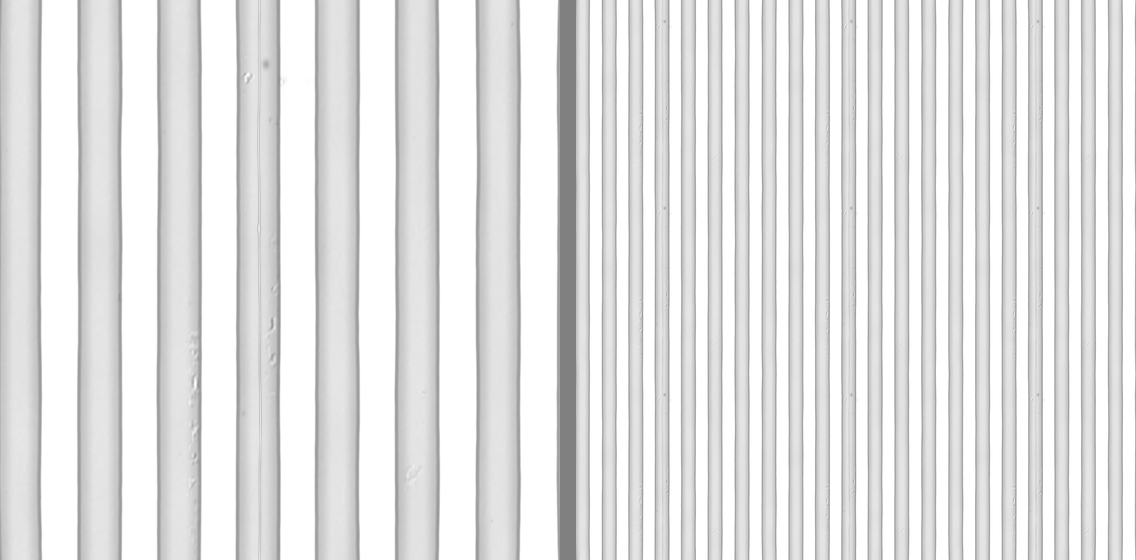
Left, the tile; right, the same tile 3 across and 3 down.
Give the GLSL for this texture, as a WebGL 1 fragment shader.

```glsl
precision highp float;
// Seven worn grey vertical bars with shaded edges on a white ground, tiling both ways.
uniform vec2 u_resolution;

const float BARS = 7.0;
const float TAU = 6.2831853;

// Widths across a bar, in units of one repeat
const float BAR_CENTRE = 0.232;
const float CENTRE_DRIFT = 0.016;
const float HALF_WIDTH = 0.288;
const float RIM_WIDTH = 0.062;
const float EDGE_SOFTNESS = 0.027;
const float EDGE_WOBBLE = 0.016;

// Grey levels
const float GROUND = 1.0;
const float FACE_LIGHT = 0.89;
const float FACE_SHADE = 0.775;
const float RIM_DARK = 0.61;
const float RIM_PALE = 0.69;

// Wear
const float SEAM_X = 0.4635;
const float SEAM_BAR = 3.0;
const float SEAM_DARK = 0.13;
const float RELIEF = 0.55;
const float MOTTLE = 0.018;
const int SPECKS = 30;
const float SPECK_DARK = 0.16;

float hash(vec2 p) {
  vec3 q = fract(vec3(p.xyx) * 0.1031);
  q += dot(q, q.yzx + 33.33);
  return fract((q.x + q.y) * q.z);
}

// Value noise that wraps over the unit square
float noise(vec2 uv, vec2 period) {
  vec2 p = uv * period;
  vec2 i = floor(p);
  vec2 f = p - i;
  f *= f * (3.0 - 2.0 * f);
  vec2 a = mod(i, period);
  vec2 b = mod(i + 1.0, period);
  return mix(mix(hash(a), hash(vec2(b.x, a.y)), f.x),
             mix(hash(vec2(a.x, b.y)), hash(b), f.x), f.y);
}

vec2 wrapped(vec2 d) {
  return fract(d + 0.5) - 0.5;
}

float patchMask(vec2 uv, vec2 centre, vec2 size) {
  vec2 d = wrapped(uv - centre) / size;
  return exp(-dot(d, d));
}

// Light and dark sides of crinkled paint
float crinkle(vec2 uv) {
  vec2 grain = vec2(190.0, 130.0);
  vec2 lit = vec2(0.002, -0.002);
  float slope = noise(uv, grain) - noise(uv + lit, grain);
  return slope * smoothstep(0.4, 0.75, noise(uv, vec2(80.0, 50.0)));
}

// Rounded face between two dark rims; x is measured from the bar's axis
float barShade(float x, float inset) {
  float face = mix(FACE_LIGHT, FACE_SHADE, smoothstep(0.06, 0.23, abs(x - 0.004)));
  float rim = mix(RIM_DARK, RIM_PALE, smoothstep(0.55, 1.0, inset / RIM_WIDTH));
  return mix(rim, face, smoothstep(RIM_WIDTH - 0.012, RIM_WIDTH + 0.012, inset));
}

void main() {
  vec2 uv = gl_FragCoord.xy / u_resolution;

  // Nearest bar, its drift and its uneven sides
  float cell = uv.x * BARS - BAR_CENTRE + 0.5;
  float bar = mod(floor(cell), BARS);
  float x = fract(cell) - 0.5 - CENTRE_DRIFT * cos(TAU * (bar - 1.0) / BARS);
  float side = (2.0 * bar + step(0.0, x)) / (2.0 * BARS);
  float wobble = noise(vec2(side, uv.y), vec2(2.0 * BARS, 7.0)) - 0.5;
  wobble += 0.25 * (noise(vec2(side, uv.y), vec2(2.0 * BARS, 41.0)) - 0.5);
  float inset = HALF_WIDTH - abs(x) + EDGE_WOBBLE * wobble;
  float cover = smoothstep(0.0, EDGE_SOFTNESS, inset);

  // Paint tone with faint stains
  float shade = barShade(x, inset);
  shade += MOTTLE * (noise(uv, vec2(21.0, 9.0)) - 0.5);
  shade += 0.5 * MOTTLE * (noise(uv, vec2(160.0, 120.0)) - 0.5);

  // Twin seam line with a small bulge
  float seam = uv.x - SEAM_X - 0.0012 * sin(TAU * uv.y) - 0.0004 * sin(TAU * 5.0 * uv.y);
  float gap = 0.0016 + 0.0015 * patchMask(uv, vec2(SEAM_X, 0.592), vec2(0.05, 0.007));
  float line = 1.0 - smoothstep(0.0003, 0.0017, abs(abs(seam) - gap));
  float onSeamBar = 1.0 - step(0.5, abs(bar - SEAM_BAR));
  shade -= onSeamBar * SEAM_DARK * line * (0.55 + 0.45 * noise(uv, vec2(7.0, 24.0)));
  shade -= onSeamBar * 0.018 * smoothstep(0.0, 0.004, seam);

  // Peeling areas
  float wear = patchMask(uv, vec2(0.444, 0.87), vec2(0.011, 0.03));
  wear += patchMask(uv, vec2(0.487, 0.43), vec2(0.008, 0.11));
  wear += patchMask(uv, vec2(0.346, 0.26), vec2(0.008, 0.16));
  wear += 0.35 * patchMask(uv, vec2(0.736, 0.154), vec2(0.02, 0.03));
  shade += RELIEF * crinkle(uv) * (wear + 0.03);
  shade -= 0.2 * patchMask(uv, vec2(0.475, 0.885), vec2(0.006, 0.008));
  float tone = mix(GROUND, shade, cover);

  // Chips scattered over faces and sides
  for (int i = 0; i < SPECKS; i++) {
    float n = float(i);
    float across = BAR_CENTRE + (hash(vec2(n, 3.0)) - 0.5) * 0.62;
    vec2 spot = vec2((floor(hash(vec2(n, 11.0)) * BARS) + across) / BARS, hash(vec2(n, 29.0)));
    float r = mix(0.0015, 0.0045, pow(hash(vec2(n, 47.0)), 3.0));
    float rough = noise(uv, vec2(230.0, 190.0)) - 0.35;
    tone -= SPECK_DARK * rough * patchMask(uv, spot, vec2(r, 1.6 * r));
  }

  // Two lumps on the ground between bars
  float lumps = patchMask(uv, vec2(0.505, 0.855), vec2(0.006, 0.008));
  lumps += patchMask(uv, vec2(0.558, 0.854), vec2(0.008, 0.009));
  tone -= 0.5 * lumps * abs(crinkle(uv));

  gl_FragColor = vec4(vec3(clamp(tone, 0.0, 1.0)), 1.0);
}
```
